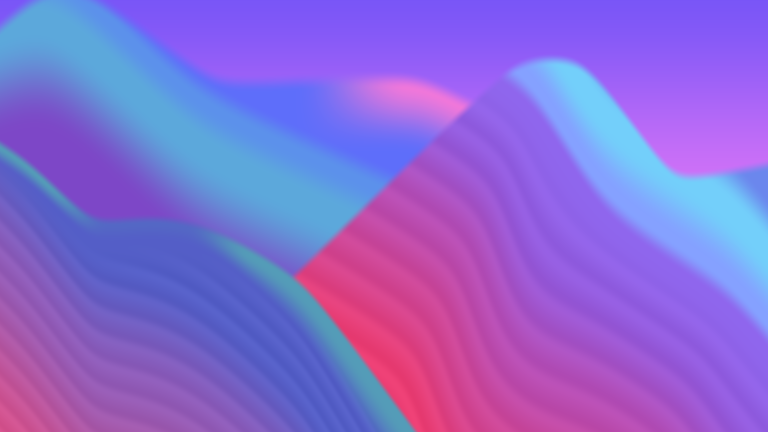
Give the GLSL for this background, as a Shadertoy shader.

```glsl
// Soft overlapping hills under a violet sky, with glowing rims and faint strata.
// Each ridge line is a chain of rounded hinges; each hill is coloured by
// its depth below such a line, and the hills are layered from back to front.

// Rounded ramp: 0 left of x0, slope 1 to the right, w sets the rounding.
float hinge(float x, float x0, float w) {
    float d = x - x0;
    return 0.5 * (d + sqrt(d * d + w * w));
}

// Soft coverage of the area below a ridge line.
float below(float depth, float blur) {
    return smoothstep(-blur, blur, depth);
}

// Faint bands that follow the contours of a depth field.
float strata(float depth, float period) {
    float phase = 6.2832 * depth / period;
    return sin(phase + 0.4 * sin(phase));
}

float farRidge(float x) {
    return 0.954 + x - 1.8 * hinge(x, 0.14, 0.08)
        + 0.85 * hinge(x, 0.5, 0.05) - 0.6 * hinge(x, 0.97, 0.06);
}

float farBand(float x) {
    return 0.95 + 0.5 * x - 1.55 * hinge(x, 0.11, 0.08) + 0.6 * hinge(x, 0.45, 0.1);
}

float peakRidge(float x) {
    return 0.375 + 0.99 * (x - 0.694) - 0.89 * hinge(x, 1.2, 0.05)
        - 1.6 * hinge(x, 1.35, 0.06) + 1.7 * hinge(x, 1.56, 0.04);
}

float peakBand(float x) {
    return 0.826 - 0.6 * (x - 1.157) - 1.3 * hinge(x, 1.235, 0.06)
        + 1.3 * hinge(x, 1.385, 0.08) - 0.6 * hinge(x, 1.69, 0.06);
}

float frontRidge(float x) {
    return 0.675 - 0.6 * x - 0.4 * hinge(x, 0.06, 0.05) + 1.22 * hinge(x, 0.215, 0.04)
        - 0.3 * hinge(x, 0.36, 0.08) - 0.5 * hinge(x, 0.46, 0.1)
        - 0.8 * hinge(x, 0.7, 0.06);
}

vec3 skyColor(float y) {
    return mix(vec3(0.83, 0.45, 0.97), vec3(0.46, 0.33, 0.97), smoothstep(0.5, 1.07, y));
}

vec3 farColor(vec2 p) {
    float rise = p.y - farBand(p.x);
    vec3 col = mix(vec3(0.49, 0.28, 0.78), vec3(0.36, 0.66, 0.86), smoothstep(-0.25, -0.02, rise));
    col = mix(col, vec3(0.36, 0.57, 0.92), smoothstep(0.02, 0.1, rise));
    col = mix(col, vec3(0.37, 0.43, 0.98), smoothstep(0.11, 0.17, rise));
    // Pink light on the distant shoulder
    float glow = smoothstep(0.68, 0.95, p.x) * (1.0 - smoothstep(0.0, 0.17, farRidge(p.x) - p.y));
    return mix(col, vec3(0.96, 0.47, 0.85), glow);
}

vec3 peakColor(vec2 p) {
    // Shear the contours to the left as they go deeper
    float depth = peakBand(p.x) - p.y;
    float sheared = peakBand(p.x + 0.35 * max(depth, 0.0)) - p.y;
    vec3 col = mix(vec3(0.56, 0.4, 0.93), vec3(0.58, 0.35, 0.86), smoothstep(0.0, 0.2, sheared));
    col = mix(col, vec3(0.72, 0.3, 0.7), smoothstep(0.14, 0.36, sheared));
    col = mix(col, vec3(0.82, 0.27, 0.57), smoothstep(0.32, 0.52, sheared));
    col = mix(col, vec3(0.92, 0.24, 0.45), smoothstep(0.48, 0.66, sheared));
    col += 0.018 * strata(sheared, 0.065) * smoothstep(0.02, 0.1, sheared);
    // Bright rim: blue, then cyan, then a dimmer outer edge
    vec3 rim = mix(vec3(0.52, 0.63, 1.0), vec3(0.45, 0.81, 0.98), smoothstep(0.06, 0.19, -depth));
    rim = mix(rim, vec3(0.42, 0.53, 0.93), smoothstep(0.24, 0.34, -depth));
    return mix(col, rim, smoothstep(-0.01, 0.045, -depth));
}

vec3 frontColor(vec2 p) {
    float depth = frontRidge(p.x) - p.y;
    float slant = depth - 0.35 * p.x;
    vec3 col = mix(vec3(0.33, 0.37, 0.78), vec3(0.55, 0.36, 0.73), smoothstep(0.0, 0.27, slant));
    col = mix(col, vec3(0.84, 0.32, 0.55), smoothstep(0.2, 0.7, slant));
    col += 0.018 * strata(slant, 0.06) * smoothstep(0.05, 0.15, depth);
    // Teal rim, wide on the right slope and faint on the crest
    float width = mix(0.05, 0.16, smoothstep(0.4, 0.9, p.x));
    float rim = 1.0 - smoothstep(0.2 * width, width, depth);
    rim *= mix(0.15, 1.0, smoothstep(0.09, 0.24, abs(p.x - 0.34)));
    return mix(col, vec3(0.33, 0.61, 0.72), rim);
}

void mainImage(out vec4 fragColor, in vec2 fragCoord) {
    vec2 p = fragCoord / iResolution.xy * vec2(16.0 / 9.0, 1.0);
    vec3 col = skyColor(p.y);
    col = mix(col, farColor(p), below(farRidge(p.x) - p.y, 0.022));
    col = mix(col, peakColor(p), below(peakRidge(p.x) - p.y, 0.015));
    col = mix(col, frontColor(p), below(frontRidge(p.x) - p.y, 0.012));
    fragColor = vec4(col, 1.0);
}
```
